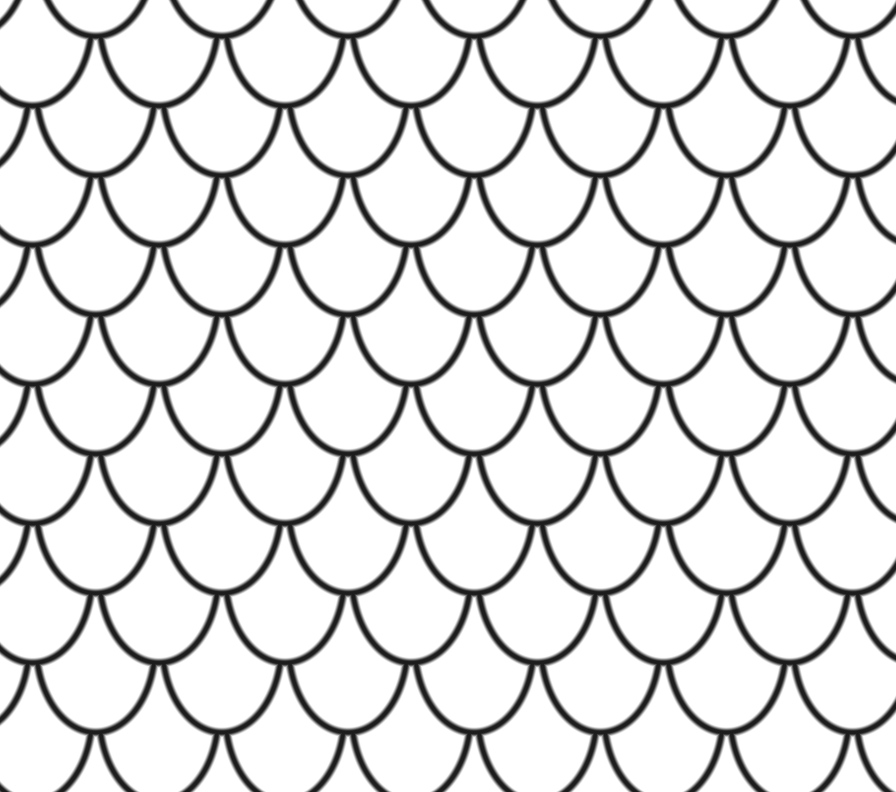
This pattern is drawn by a Shadertoy shader. Its source:

```glsl
// Lengths are fractions of the canvas height
#define SCALE_WIDTH 0.1593
#define ROW_HEIGHT 0.0879
#define ORIGIN vec2(0.1209, 0.0752)
#define ARC_RADII vec2(0.0752, 0.1106)
#define LINE_WIDTH 0.0084
#define EDGE_SOFTNESS 0.003
#define INK vec3(0.11)
#define PAPER vec3(1.0)

// Distance to a hanging elliptical arc: lowest point at the origin, cut off at ROW_HEIGHT
float arcDistance(vec2 p) {
    p.x = abs(p.x);
    float endDrop = (ROW_HEIGHT - ARC_RADII.y) / ARC_RADII.y;
    vec2 arcEnd = vec2(ARC_RADII.x * sqrt(1.0 - endDrop * endDrop), ROW_HEIGHT);
    if (p.y > ROW_HEIGHT) return length(p - arcEnd);

    vec2 q = p - vec2(0.0, ARC_RADII.y);
    float k = length(q / ARC_RADII);
    float slope = length(q / (ARC_RADII * ARC_RADII)) / k;
    return abs(k - 1.0) / slope;
}

// Distance to the nearest outline; odd rows shift by half a scale
float scalesDistance(vec2 p) {
    float baseRow = floor(p.y / ROW_HEIGHT);
    float nearest = 1.0;
    for (int i = -1; i <= 1; i++) {
        float row = baseRow + float(i);
        float column = p.x / SCALE_WIDTH + 0.5 * mod(row, 2.0);
        float x = (fract(column + 0.5) - 0.5) * SCALE_WIDTH;
        nearest = min(nearest, arcDistance(vec2(x, p.y - row * ROW_HEIGHT)));
    }
    return nearest;
}

void mainImage(out vec4 fragColor, in vec2 fragCoord) {
    vec2 p = fragCoord / iResolution.y - ORIGIN;
    float d = scalesDistance(p) - 0.5 * LINE_WIDTH;

    // Soft pen edge, never narrower than one pixel
    float soft = max(EDGE_SOFTNESS, 0.75 / iResolution.y);
    float ink = 1.0 - smoothstep(-soft, soft, d);
    fragColor = vec4(mix(PAPER, INK, ink), 1.0);
}
```
